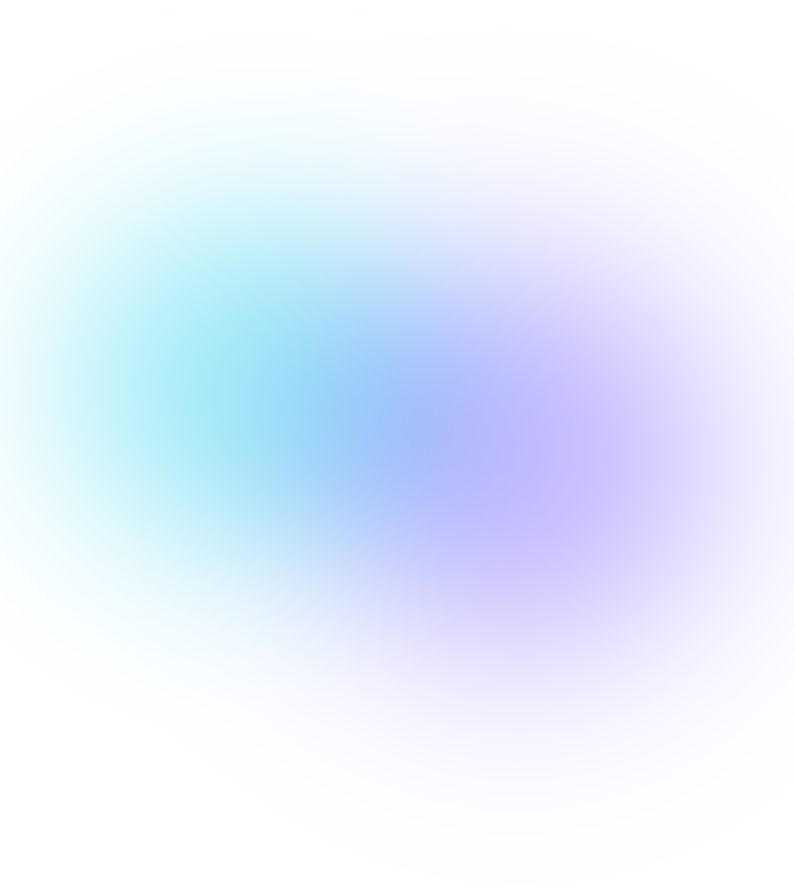
Reproduce this background procedurally as a Shadertoy shader.

```glsl
// Soft cyan and violet glows blending into blue on a white ground.

// Centres and radii are fractions of the canvas
#define CYAN_CENTER vec2(0.316, 0.572)
#define CYAN_RADIUS vec2(0.260, 0.217)
#define CYAN_ABSORB vec3(0.330, 0.066, 0.028)
#define VIOLET_CENTER vec2(0.654, 0.488)
#define VIOLET_RADIUS vec2(0.276, 0.246)
#define VIOLET_ABSORB vec3(0.216, 0.260, 0.002)
#define GROUND vec3(1.0)
#define FALLOFF 1.2

// Elliptical bell, slightly flatter at its core than a Gaussian
float softGlow(vec2 point, vec2 center, vec2 radius) {
    vec2 offset = (point - center) / radius;
    return exp(-pow(dot(offset, offset), FALLOFF));
}

void mainImage(out vec4 fragColor, in vec2 fragCoord) {
    vec2 uv = fragCoord / iResolution.xy;

    // Each glow removes its complementary light from the ground
    vec3 color = GROUND;
    color -= CYAN_ABSORB * softGlow(uv, CYAN_CENTER, CYAN_RADIUS);
    color -= VIOLET_ABSORB * softGlow(uv, VIOLET_CENTER, VIOLET_RADIUS);

    fragColor = vec4(clamp(color, 0.0, 1.0), 1.0);
}
```
